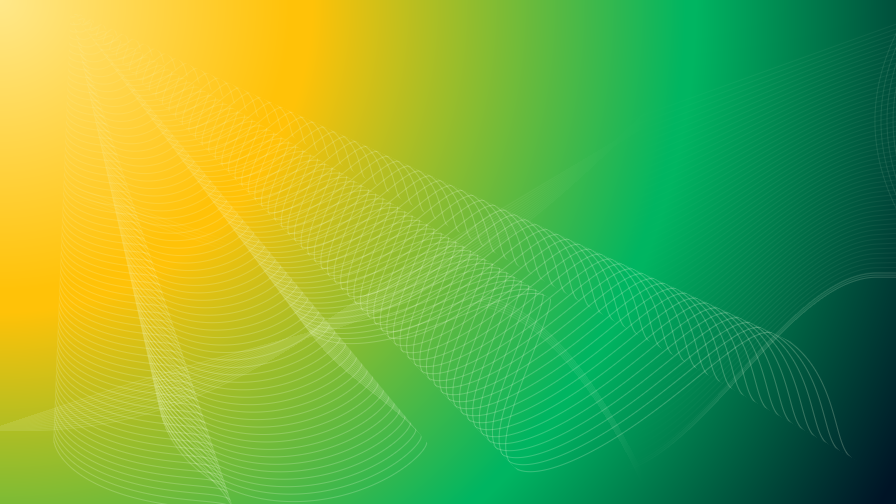
This background is drawn by a WebGL 2 fragment shader. Its source:

```glsl
#version 300 es
precision highp float;
// A radial gradient from pale yellow through amber and green to deep teal,
// overlaid with fine white line meshes: one folded curve repeated at many scales
// about an apex, plus ribbons of lines spread between pairs of smooth curves.
uniform vec2 u_resolution;
out vec4 fragColor;

const float PI = 3.14159265;
const float LINE_WIDTH = 0.0014;
const vec2 APEX = vec2(0.139, 0.981);
const float COPIES = 66.0;

// Folds of the repeated curve: angle from straight down, radius, bulge to next fold.
const int FOLDS = 9;
const vec3 FOLD[FOLDS] = vec3[FOLDS](
    vec3(-0.04, 0.84, 0.03), vec3(0.317, 1.06, 0.0), vec3(0.219, 0.80, 0.13),
    vec3(0.69, 1.11, 0.0), vec3(0.637, 0.78, 0.0), vec3(1.03, 1.11, -0.03),
    vec3(0.77, 1.26, 0.0), vec3(1.14, 1.54, 0.03), vec3(1.05, 1.79, 0.0));

vec3 background(float d) {
    vec3 pale = vec3(1.0, 0.91, 0.54);
    vec3 amber = vec3(1.0, 0.76, 0.03);
    vec3 green = vec3(0.0, 0.71, 0.38);
    vec3 deep = vec3(0.0, 0.08, 0.15);
    vec3 color = mix(pale, amber, clamp(d / 0.58, 0.0, 1.0));
    color = mix(color, green, clamp((d - 0.62) / 0.74, 0.0, 1.0));
    return mix(color, deep, clamp((d - 1.38) / 0.63, 0.0, 1.0));
}

// Lines at whole values of f; crowded lines melt into their mean coverage.
float hatch(float f, float slope, float pixel) {
    float soft = max(LINE_WIDTH, pixel);
    float dist = abs(fract(f + 0.5) - 0.5) / max(slope, 1e-4);
    float crisp = max(0.0, 1.0 - dist / soft) * LINE_WIDTH / soft;
    float mean = min(LINE_WIDTH * slope, 0.5);
    return mix(crisp, mean, smoothstep(0.4, 1.0, slope * soft));
}

// One stretch of the folded curve, repeated at every scale about the apex.
float foldedBranch(vec2 polar, vec3 a, vec3 b, float pixel) {
    float span = b.x - a.x;
    float q = (polar.x - a.x) / span;
    float edge = clamp(min(q, 1.0 - q) * abs(span) * polar.y / pixel, 0.0, 1.0);
    q = clamp(q, 0.0005, 0.9995);
    float v = acos(1.0 - 2.0 * q) / PI;
    float radius = mix(a.y, b.y, v) + a.z * sin(PI * v);
    float turn = (b.y - a.y + a.z * PI * cos(PI * v)) / (PI * span * sqrt(q * (1.0 - q)));
    float f = COPIES * polar.y / radius;
    float slope = COPIES / radius * length(vec2(1.0, turn / radius));
    return hatch(f, slope, pixel) * edge * step(f, COPIES + 0.5);
}

float foldedMesh(vec2 p, float pixel) {
    vec2 d = vec2(p.x - APEX.x, APEX.y - p.y);
    vec2 polar = vec2(atan(d.x, d.y), length(d));
    float sum = 0.0;
    for (int i = 0; i < FOLDS - 1; i++) {
        sum += foldedBranch(polar, FOLD[i], FOLD[i + 1], pixel);
    }
    return sum * mix(0.3, 1.0, smoothstep(0.0, 0.9, polar.y));
}

// Evenly spread lines where t runs from 0 to 1 between two border curves.
float ribbon(float t, float count, float pixel) {
    float f = t * count;
    float slope = length(vec2(dFdx(f), dFdy(f))) / pixel;
    return hatch(f, slope, pixel) * step(-0.5, f) * step(f, count + 0.5);
}

float window(float x, float start, float end, float fade) {
    return smoothstep(start - fade, start + fade, x)
         * (1.0 - smoothstep(end - fade, end + fade, x));
}

void main() {
    float pixel = 1.0 / u_resolution.y;
    vec2 p = gl_FragCoord.xy * pixel;
    vec3 color = background(length(p - vec2(0.0, 1.0)));

    float light = 0.28 * foldedMesh(p, pixel);

    // Rising ribbon that pinches and widens across the left and centre.
    float center = 0.15 + p.x * (0.143 + 0.263 * p.x);
    float halfWidth = 0.005 + 0.03 * abs(sin(5.15 * p.x));
    float rising = ribbon((p.y - center) / halfWidth * 0.5 + 0.5, 12.0, pixel);
    light += 0.19 * rising * (1.0 - smoothstep(0.6, 1.35, p.x));

    // Faint sheet on the right, bright along its lower border.
    float low = 0.06 + 0.39 * smoothstep(1.2, 1.74, p.x);
    float high = 0.78 + 0.36 * (p.x - 1.3);
    float height = (p.y - low) / (high - low);
    float sheet = ribbon(height, 52.0, pixel);
    float border = ribbon((p.y - low) / 0.008, 2.0, pixel);
    light += (0.06 * sheet + 0.16 * border) * smoothstep(1.22, 1.55, p.x);

    // Falling arc below the centre.
    float fall = p.x - 0.93;
    float arc = ribbon((p.y - 0.394 + 2.97 * fall * fall) / 0.02, 4.0, pixel);
    light += 0.12 * arc * window(p.x, 0.95, 1.24, 0.04);

    // Bowed strands at the right border and a small arc near the left.
    float bow = p.y - 0.76;
    float strands = ribbon((p.x - 1.736 - 1.4 * bow * bow) / 0.12, 10.0, pixel);
    light += 0.10 * strands * window(p.y, 0.55, 0.97, 0.05);
    float small = ribbon((p.y - 0.66 + 0.35 * p.x) / 0.02, 3.0, pixel);
    light += 0.10 * small * window(p.x, 0.16, 0.42, 0.06);

    color = mix(color, vec3(0.95, 1.0, 0.88), 1.0 - exp(-1.3 * light));
    fragColor = vec4(color, 1.0);
}
```
